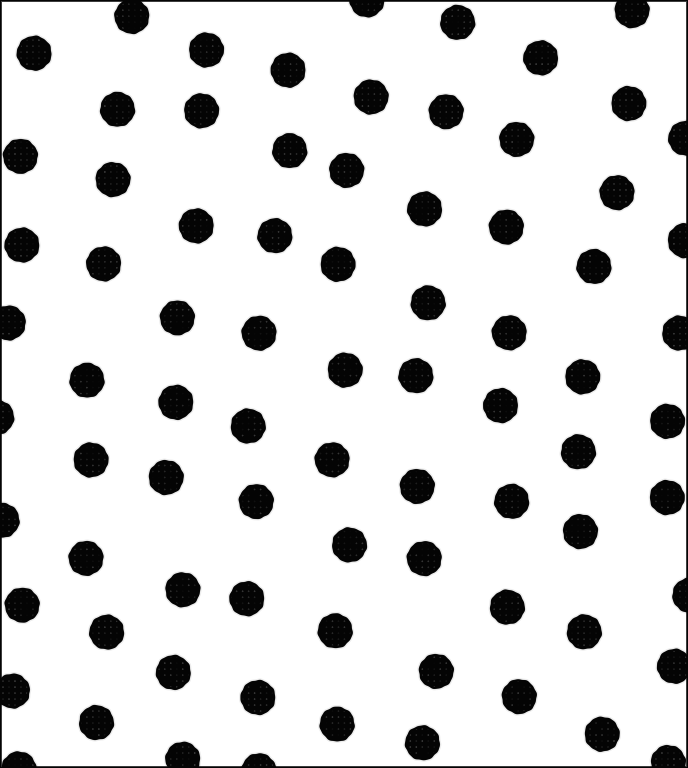
A WebGL 2 fragment shader for this pattern:

```glsl
#version 300 es
precision highp float;

#define DOT_RADIUS 0.0227
#define STEP_ACROSS vec2(0.107, -0.044)
#define STEP_UP vec2(0.004, 0.117)
#define JITTER 0.17
#define DRIFT 0.016
#define EDGE_WOBBLE 0.0004
#define FRAME_WIDTH 0.0022
#define HALO_WIDTH 0.0026
#define SPECK_PITCH 0.0078
#define SPECK_LIGHT 0.2

uniform vec2 u_resolution;
out vec4 fragColor;

const vec3 PAPER = vec3(1.0);
const vec3 HALO = vec3(0.93);
const vec3 INK = vec3(0.015);

vec2 hash22(vec2 p) {
    vec3 q = fract(vec3(p.xyx) * vec3(0.1031, 0.1030, 0.0973));
    q += dot(q, q.yzx + 33.33);
    return fract((q.xx + q.yz) * q.zy);
}

// Lattice point moved by a slow sine drift and a random offset
vec2 dotCentre(vec2 cell, mat2 lattice) {
    vec2 rnd = hash22(cell + 57.0);
    float angle = 6.2832 * rnd.x;
    vec2 offset = JITTER * sqrt(rnd.y) * vec2(cos(angle), sin(angle));
    vec2 centre = lattice * (cell + offset);
    return centre + DRIFT * sin(centre.yx * vec2(7.0, 6.0) + vec2(1.3, 4.1));
}

// Signed distance to the nearest slightly uneven disc
float dotDistance(vec2 p) {
    mat2 lattice = mat2(STEP_ACROSS, STEP_UP);
    vec2 home = floor(inverse(lattice) * p + 0.5);
    float nearest = 1.0;
    for (int j = -1; j <= 1; j++) {
        for (int i = -1; i <= 1; i++) {
            vec2 cell = home + vec2(i, j);
            vec2 d = p - dotCentre(cell, lattice);
            float angle = atan(d.y, d.x);
            float phase = 6.2832 * hash22(cell + 11.0).x;
            float wobble = sin(7.0 * angle + phase) + 0.6 * sin(13.0 * angle - phase);
            nearest = min(nearest, length(d) - DOT_RADIUS - EDGE_WOBBLE * wobble);
        }
    }
    return nearest;
}

// Sparse grid of faint points inside the ink
float speckle(vec2 p, float pixel) {
    vec2 grid = p / SPECK_PITCH;
    float d = length(fract(grid) - 0.5) * SPECK_PITCH;
    float strength = hash22(floor(grid) + 5.0).x;
    return strength * (1.0 - smoothstep(0.0005, 0.0005 + pixel, d));
}

void main() {
    float pixel = 1.0 / u_resolution.y;
    vec2 p = gl_FragCoord.xy * pixel;
    vec2 size = u_resolution * pixel;

    // Discs with a faint grey rim
    float d = dotDistance(p);
    float ink = 1.0 - smoothstep(-0.65 * pixel, 0.65 * pixel, d);
    float halo = 1.0 - smoothstep(0.4 * HALO_WIDTH, HALO_WIDTH, d);
    float inside = 1.0 - smoothstep(-0.004, -0.002, d);
    vec3 inkColour = INK + SPECK_LIGHT * inside * speckle(p, pixel);
    vec3 colour = mix(mix(PAPER, HALO, halo), inkColour, ink);

    // Thin frame along the canvas border
    vec2 margin = min(p, size - p);
    float border = min(margin.x, margin.y) - FRAME_WIDTH;
    float frame = 1.0 - smoothstep(-0.5 * pixel, 0.5 * pixel, border);
    fragColor = vec4(mix(colour, INK, frame), 1.0);
}
```
